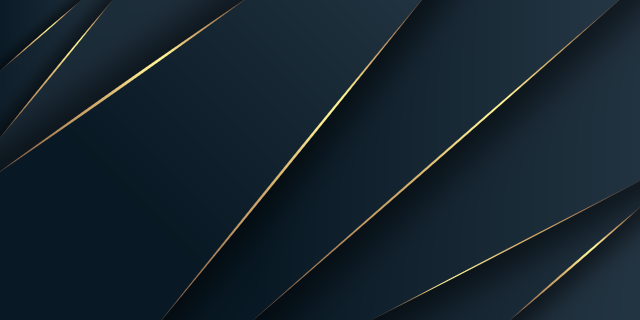
A Shadertoy shader for this background:

```glsl
// Overlapping navy panels with soft diagonal shadows and tapered gold edges.

const float PI = 3.14159265;
const vec3 NAVY_DARK = vec3(0.030, 0.095, 0.140);
const vec3 NAVY_LIGHT = vec3(0.138, 0.203, 0.257);
const vec3 BRONZE = vec3(0.55, 0.39, 0.28);
const vec3 GOLD = vec3(0.83, 0.67, 0.42);
const vec3 PALE_GOLD = vec3(1.00, 0.95, 0.58);

// Navy ramp: 0 is dark, 1 is light.
vec3 navy(float tone) {
    return mix(NAVY_DARK, NAVY_LIGHT, clamp(tone, 0.0, 1.0));
}

// Metallic ramp along an edge, brightest at the glint position.
vec3 metal(float along, float glint) {
    float reach = along < glint ? glint : 1.0 - glint;
    float shine = 1.0 - clamp(abs(along - glint) / reach, 0.0, 1.0);
    vec3 tint = mix(BRONZE, GOLD, smoothstep(0.0, 0.65, shine));
    return mix(tint, PALE_GOLD, smoothstep(0.55, 1.0, shine));
}

// Covers one side of the line from low to high (side 1 is right, -1 is left),
// shades it next to the line, then draws the gold edge.
vec3 addPanel(vec3 below, vec2 p, vec2 low, vec2 high, float side, float tone,
              float shadowWidth, float halfWidth, float glint, float pixel) {
    vec2 span = high - low;
    vec2 dir = normalize(span);
    vec2 rel = p - low;
    float dist = side * dot(rel, vec2(dir.y, -dir.x));
    float along = clamp(dot(rel, span) / dot(span, span), 0.0, 1.0);

    // Panel surface and the shadow cast on it
    float falloff = max(dist, 0.0) / shadowWidth;
    vec3 surface = navy(tone) * (1.0 - 0.46 * exp(-falloff * falloff * 1.6));
    float cover = smoothstep(-0.5 * pixel, 0.5 * pixel, dist);
    vec3 color = mix(below, surface, cover);

    // Tapered edge, faded where it is thinner than a pixel
    float thickness = halfWidth * (0.18 + 0.82 * sin(PI * along));
    float edge = clamp((thickness - abs(dist)) / pixel + 0.5, 0.0, 1.0);
    edge *= min(1.0, 2.0 * thickness / pixel);
    return mix(color, metal(along, glint), edge);
}

void mainImage(out vec4 fragColor, in vec2 fragCoord) {
    // Canvas spans 2 by 1 units
    vec2 p = fragCoord / iResolution.xy * vec2(2.0, 1.0);
    float pixel = 1.0 / iResolution.y;

    // Central panel, lighter toward the upper right
    vec3 color = navy(0.62 * p.x + 0.62 * p.y - 0.48);

    // Left panels, stacked toward the upper left corner
    color = addPanel(color, p, vec2(0.0, 0.464), vec2(0.763, 1.0), -1.0,
                     0.62 + 0.35 * p.x, 0.105, 0.0045, 0.66, pixel);
    color = addPanel(color, p, vec2(0.0, 0.570), vec2(0.352, 1.0), -1.0,
                     0.25 + 1.9 * p.x, 0.050, 0.0028, 0.70, pixel);
    color = addPanel(color, p, vec2(0.0, 0.779), vec2(0.255, 1.0), -1.0,
                     0.10 + 2.4 * p.x, 0.035, 0.0021, 0.62, pixel);

    // Right panels, stacked toward the lower right corner
    color = addPanel(color, p, vec2(0.505, 0.0), vec2(1.318, 1.0), 1.0,
                     0.95 * p.x - 0.76, 0.105, 0.0040, 0.68, pixel);
    color = addPanel(color, p, vec2(0.792, 0.0), vec2(1.935, 1.0), 1.0,
                     0.80 * p.x - 0.65, 0.115, 0.0034, 0.68, pixel);
    color = addPanel(color, p, vec2(1.161, 0.0), vec2(2.0, 0.435), 1.0,
                     0.75 * p.x - 0.60, 0.100, 0.0022, 0.27, pixel);
    color = addPanel(color, p, vec2(1.594, 0.0), vec2(2.0, 0.352), 1.0,
                     0.60 * p.x - 0.20, 0.075, 0.0035, 0.63, pixel);

    fragColor = vec4(color, 1.0);
}
```
